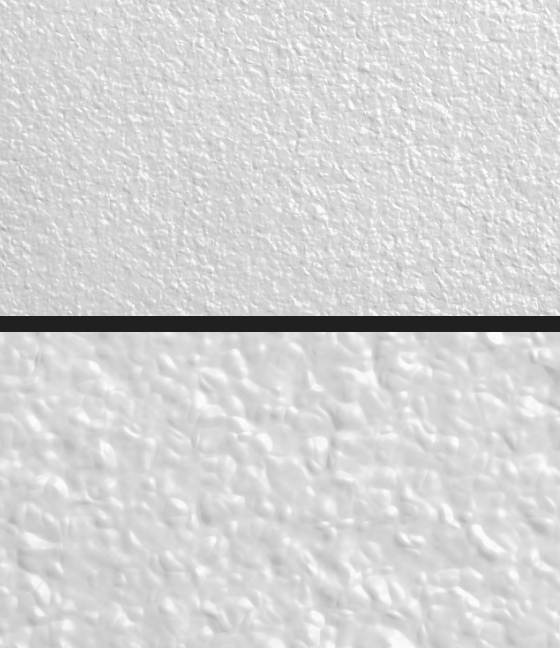
Top, the full canvas; bottom, a detail of the centre.
Reproduce this texture procedurally as a WebGL 2 fragment shader.

```glsl
#version 300 es
precision highp float;
// Pale grey painted plaster: a rough skin of rounded bumps and soft ripples.
// A height field is built from scattered domes and value noise, then lit
// from the upper right with a diffuse term and a soft gloss.
uniform vec2 u_resolution;
out vec4 fragColor;

vec3 hash3(vec2 cell) {
  vec3 q = fract(cell.xyx * vec3(0.1031, 0.1030, 0.0973));
  q += dot(q, q.yxz + 33.33);
  return fract((q.xxy + q.yzz) * q.zyx);
}

float noise(vec2 p) {
  vec2 i = floor(p), f = fract(p);
  f = f * f * f * (f * (f * 6.0 - 15.0) + 10.0);
  float low = mix(hash3(i).x, hash3(i + vec2(1, 0)).x, f.x);
  float high = mix(hash3(i + vec2(0, 1)).x, hash3(i + vec2(1, 1)).x, f.x);
  return mix(low, high, f.y);
}

// Noise on a turned lattice, so that ripples do not follow the axes.
float ripple(vec2 p) {
  return noise(mat2(0.8, 0.6, -0.6, 0.8) * p);
}

// Rounded domes, one per cell, of random place, radius and height.
float domes(vec2 p, float coverage) {
  vec2 cell = floor(p);
  float top = 0.0;
  for (int y = -1; y <= 1; y++) {
    for (int x = -1; x <= 1; x++) {
      vec2 id = cell + vec2(x, y);
      vec3 rnd = hash3(id + 17.0);
      vec2 offset = p - id - rnd.xy;
      float radius = mix(0.35, 0.75, rnd.z);
      float lift = smoothstep(0.0, 0.6, coverage - fract(rnd.z * 37.0 + rnd.x));
      float body = max(1.0 - dot(offset, offset) / (radius * radius), 0.0);
      top = max(top, lift * radius * pow(body, 1.5));
    }
  }
  return top;
}

// Surface height in canvas heights.
float surface(vec2 p, float rough) {
  vec2 warp = vec2(noise(p * 42.0 + 5.0), noise(p * 42.0 + 71.0)) - 0.5;
  vec2 q = p + 0.013 * warp;
  float h = domes(q * 50.0, 1.25 * rough) * 0.0110;
  h += domes(q * 30.0 + 40.0, 0.95 * rough - 0.1) * 0.0130;
  h += ripple(q * 25.0 + 9.0) * 0.0210 * rough;
  h += ripple(q * 52.0 + 23.0) * 0.0125 * rough;
  h += ripple(p * 98.0 + 51.0) * 0.0045;
  return h;
}

void main() {
  vec2 p = gl_FragCoord.xy / u_resolution.y;
  vec2 uv = gl_FragCoord.xy / u_resolution;

  // Relief grows toward the upper right and varies in broad patches.
  float sweep = dot(uv, vec2(0.7, 0.3));
  float rough = 0.66 + 0.42 * sweep + 0.4 * (noise(p * 5.0 + 3.0) - 0.5);

  // Slope facing the light, and across it, by central differences.
  vec2 light = normalize(vec2(0.72, 0.69));
  vec2 side = vec2(-light.y, light.x);
  float e = 0.0018;
  float facing = (surface(p - light * e, rough) - surface(p + light * e, rough)) / (2.0 * e);
  float across = (surface(p - side * e, rough) - surface(p + side * e, rough)) / (2.0 * e);

  // Diffuse shade with compressed extremes, then gloss on lit slopes.
  float tone = 0.812 + 0.060 * sweep;
  tone += 0.073 * facing / (1.0 + 0.45 * abs(facing));
  tone -= 0.04 * smoothstep(0.8, 1.8, -facing);
  float gloss = smoothstep(0.2, 1.1, facing) * exp(-1.3 * across * across);
  tone += 0.075 * gloss;

  // Slow unevenness of the paint and a faint grain.
  tone += 0.022 * (noise(p * 3.0 + 13.0) - 0.5);
  tone += 0.016 * (noise(p * 230.0) - 0.5);
  fragColor = vec4(vec3(clamp(tone, 0.0, 0.98)), 1.0);
}
```
